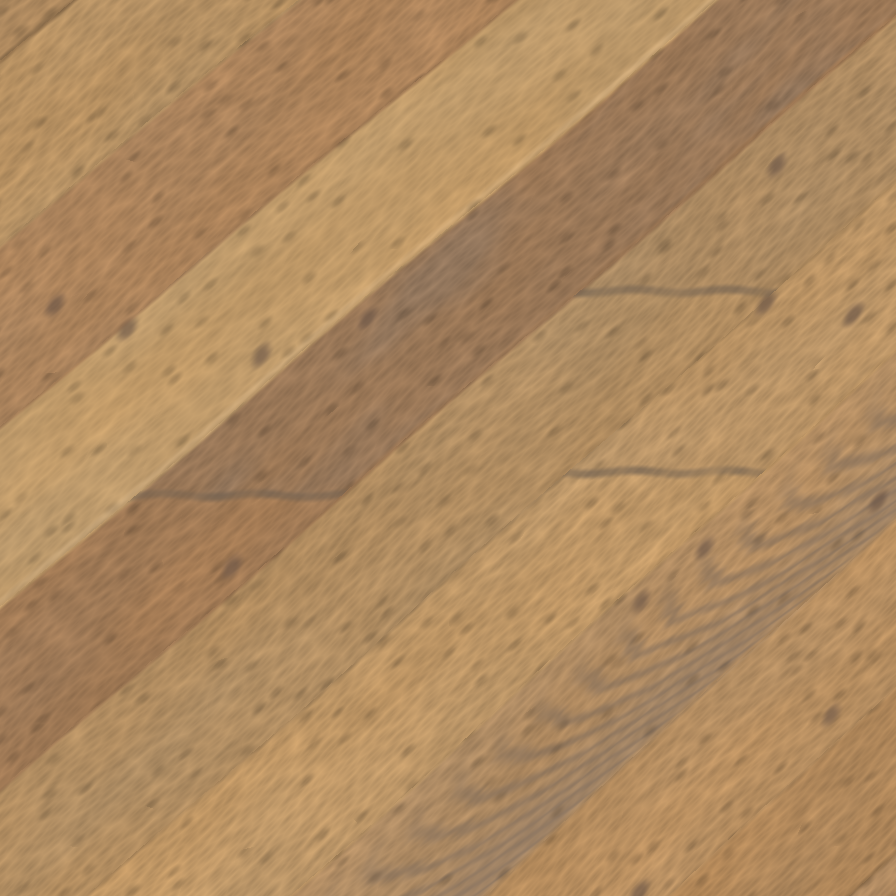
Reproduce this texture procedurally as a Shadertoy shader.

```glsl
// Diagonal oak floorboards, slightly fanned, with butt joints on some boards.
// Each board has its own tone; stretched cellular noise makes fibres, pores and
// knots, while layered sines make stains, long streaks and one arched grain.

vec2 hash2(vec2 p) {
    vec3 q = fract(p.xyx * vec3(0.1031, 0.1030, 0.0973));
    q += dot(q, q.yzx + 33.33);
    return fract((q.xx + q.yz) * q.zy);
}

// Cellular noise: x = distance to the nearest point, y = its random value.
vec2 cellular(vec2 p) {
    vec2 cell = floor(p), best = vec2(9.0, 0.0);
    for (int j = -1; j <= 1; j++)
    for (int i = -1; i <= 1; i++) {
        vec2 id = cell + vec2(i, j);
        vec2 h = hash2(id);
        float d = length(id + h - p);
        if (d < best.x) best = vec2(d, fract(h.x * 7.3 + h.y * 3.1));
    }
    return best;
}

// Soft irregular waves, roughly -1 to 1.
float waves(vec2 p) {
    float sum = 0.0, amp = 0.55;
    for (int i = 0; i < 4; i++) {
        sum += amp * sin(p.x + 1.3 * sin(p.y)) * cos(p.y + 0.9 * sin(p.x * 0.7));
        p = mat2(1.5, 0.6, -0.7, 1.6) * p + 2.7;
        amp *= 0.6;
    }
    return sum;
}

// Base tone of each board, from the upper left corner to the lower right.
vec3 boardTone(int i) {
    vec3 tones[11] = vec3[11](
        vec3(0.68, 0.53, 0.36), vec3(0.71, 0.565, 0.385), vec3(0.665, 0.505, 0.35),
        vec3(0.745, 0.60, 0.41), vec3(0.625, 0.475, 0.335), vec3(0.69, 0.55, 0.38),
        vec3(0.745, 0.59, 0.40), vec3(0.69, 0.545, 0.385), vec3(0.715, 0.555, 0.375),
        vec3(0.695, 0.53, 0.35), vec3(0.71, 0.55, 0.38));
    return tones[clamp(i, 0, 10)];
}

void mainImage(out vec4 fragColor, in vec2 fragCoord) {
    vec2 uv = fragCoord / iResolution.xy;
    float x = uv.x, y = 1.0 - uv.y;

    // Board coordinates: "across" counts boards, "along" follows their length.
    float across = ((y + 0.79 * x) / (1.0 - 0.085 * x) - 0.067) / 0.204;
    across += 0.012 * sin(x * 9.0 - y * 6.0);
    float along = 0.77 * x - 0.64 * y;
    float board = floor(across), f = across - board;
    int index = int(board) + 1;

    // Butt joints lie level on the three middle boards.
    float jointY = board == 3.0 ? 0.553 : board == 4.0 ? 0.325 : 0.527;
    float hasJoint = step(3.0, board) * step(board, 5.0);
    float jointDist = y - jointY - 0.002 * sin(x * 60.0);
    float upper = hasJoint * smoothstep(0.004, -0.004, jointDist);

    vec3 color = mix(boardTone(index - 1), boardTone(index), smoothstep(0.0, 0.03, f));
    float inside = smoothstep(0.0, 0.04, f) * smoothstep(1.0, 0.96, f);
    vec3 grey = vec3(0.51, 0.435, 0.37);

    // Broad stains and warm or cool drift along each board.
    float stain = waves(vec2(along * 9.0 + board * 4.0, across * 4.0));
    color *= 1.0 + 0.035 * stain;
    color += vec3(0.012, 0.0, -0.012) * waves(vec2(along * 6.0 - board, across * 2.5 + 3.0));
    float greyPatch = smoothstep(-0.3, 0.8, stain);
    color = mix(color, grey, upper * inside * (board == 3.0 ? 0.15 + 0.4 * greyPatch : 0.1));

    // Long streaks, then two sizes of short fibres.
    float bend = 0.12 * sin(along * 11.0 + board * 2.0);
    float streak = waves(vec2(along * 5.0 + board * 7.0, (across + bend * 0.3) * 24.0));
    color *= 1.0 + 0.03 * streak;
    float tilt = along * 5.0 + bend * 3.0;
    vec2 coarse = cellular(vec2(along * 22.0 + board * 5.3, across * 14.0 + tilt) + 40.0);
    vec2 fine = cellular(vec2(along * 42.0 - board * 3.7, across * 29.0 + tilt * 2.0) + 90.0);
    float depth = board == 2.0 ? 0.7 : 1.0;
    color *= 1.0 + depth * (0.10 * (coarse.x - 0.40) + 0.13 * (fine.x - 0.40));
    color *= 1.0 + 0.025 * (coarse.y - 0.5) * smoothstep(0.6, 0.2, coarse.x);

    // Arched growth rings and a grey lower side on one board.
    if (board == 6.0) {
        float arch = along - 0.8 * (f - 0.3) * (f - 0.3) + 0.012 * stain;
        float ring = 0.5 + 0.5 * sin(arch * 100.0 + 1.2 * streak);
        float zone = inside * smoothstep(0.05, 0.4, f);
        color = mix(color, grey * 0.96, zone * 0.5 * ring * ring);
        color = mix(color, grey * 1.08, inside * smoothstep(0.5, 0.9, f) * (0.35 + 0.25 * stain));
    }

    // Small pores and a few larger knots.
    vec2 pore = cellular(vec2(along * 18.0 + board * 2.0, across * 6.0) + 20.0);
    color *= 1.0 - 0.13 * step(0.55, pore.y) * smoothstep(0.26, 0.04, pore.x);
    vec2 knot = cellular(vec2(along * 7.0, across * 1.9 + along * 2.0) + 61.0);
    float knotMask = step(0.78, knot.y) * smoothstep(0.15, 0.03, knot.x + 0.02 * streak);
    color = mix(color, vec3(0.40, 0.32, 0.27), 0.6 * knotMask);

    // Seams: faint dark gaps, one pale bevel, and the dark corner cracks.
    float seam = smoothstep(0.035, 0.0, min(f, 1.0 - f));
    float nearest = floor(across + 0.5);
    float crack = nearest == 0.0 || nearest == 9.0 ? 0.22 : 0.06;
    color *= 1.0 - seam * crack * (0.7 + 0.5 * stain);
    color += 0.06 * smoothstep(0.04, 0.0, abs(across - 2.975));

    // Joint lines, broken up by the fibres.
    float joint = hasJoint * smoothstep(0.008, 0.001, abs(jointDist));
    color = mix(color, vec3(0.43, 0.37, 0.31), joint * (0.5 + 0.2 * stain + 0.15 * streak));

    fragColor = vec4(clamp(color, 0.0, 1.0), 1.0);
}
```
